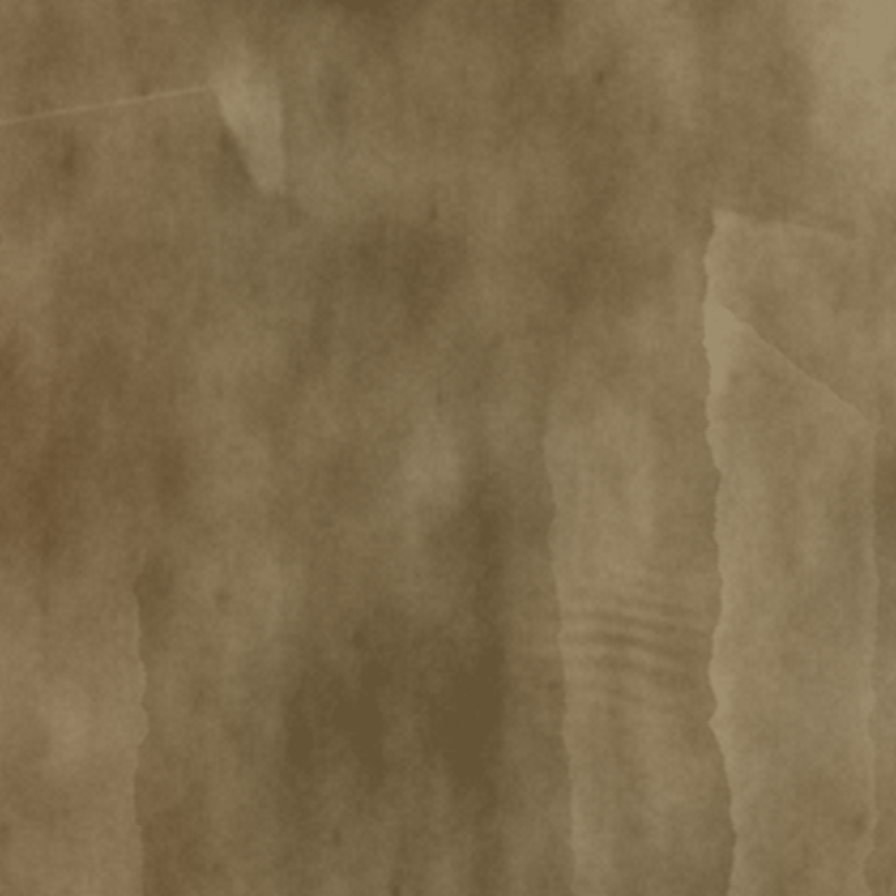
A Shadertoy shader for this texture:

```glsl
#define MID_COLOR vec3(0.500, 0.430, 0.310)
#define TONE_STEP vec3(0.041, 0.042, 0.041)
#define WARM_TINT vec3(0.010, -0.001, -0.004)
#define MEAN_TONE 0.42
#define CONTRAST 1.4
#define MOTTLE 3.4
#define STREAK 1.5
#define CLOUDING 1.5
#define GRAIN 0.42
#define EDGE_SOFT 0.004
#define SPOT_COUNT 22

float hash(vec2 p) {
    vec3 q = fract(vec3(p.xyx) * 0.1031);
    q += dot(q, q.yzx + 33.33);
    return fract((q.x + q.y) * q.z);
}

float noise(vec2 p) {
    vec2 i = floor(p), f = fract(p);
    f = f * f * (3.0 - 2.0 * f);
    return mix(mix(hash(i), hash(i + vec2(1, 0)), f.x),
               mix(hash(i + vec2(0, 1)), hash(i + vec2(1, 1)), f.x), f.y);
}

float fbm(vec2 p) {
    float sum = 0.0, amp = 0.5;
    for (int i = 0; i < 5; i++, amp *= 0.5) {
        sum += amp * noise(p);
        p = mat2(0.96, 0.28, -0.28, 0.96) * p * 2.03 + 17.3;
    }
    return sum - 0.484;
}

float blob(vec2 p, vec2 center, vec2 radius) {
    vec2 d = (p - center) / radius;
    return exp(-dot(d, d));
}

// Ragged sideways wander of a vertical edge
float ragged(float y, float seed) {
    return 0.018 * (noise(vec2(y * 9.0, seed)) - 0.5)
         + 0.026 * fbm(vec2(y * 32.0, seed + 5.0));
}

// Coat that starts sharply at d = 0 and thins out for positive d
float coat(float d, float thinning) {
    return smoothstep(-EDGE_SOFT, EDGE_SOFT, d) * exp(-max(d, 0.0) / thinning);
}

// Broad light and dark zones
float zones(vec2 p) {
    float t = 0.5 * smoothstep(0.55, 0.95, p.x);
    t += 1.0 * blob(p, vec2(0.47, 0.50), vec2(0.07, 0.12));
    t += 0.8 * blob(p, vec2(0.50, 0.31), vec2(0.03, 0.07));
    t += 0.6 * blob(p, vec2(0.43, 0.80), vec2(0.09, 0.13));
    t += 1.4 * blob(p, vec2(1.00, 0.98), vec2(0.14, 0.13));
    t += 0.5 * blob(p, vec2(0.08, 0.25), vec2(0.11, 0.30));
    t -= 0.9 * blob(p, vec2(0.33, 0.14), vec2(0.07, 0.15));
    t -= 1.0 * blob(p, vec2(0.56, 0.22), vec2(0.08, 0.24));
    t -= 1.0 * blob(p, vec2(0.66, 0.74), vec2(0.06, 0.17));
    t -= 0.7 * blob(p, vec2(0.01, 0.62), vec2(0.07, 0.20));
    t -= 0.6 * blob(p, vec2(0.25, 0.67), vec2(0.12, 0.16));
    return t - 1.2 * blob(p, vec2(0.40, 1.00), vec2(0.14, 0.04));
}

// Overlapping coats with torn vertical borders and slanted folds
float layers(vec2 p) {
    float d = p.x - 0.632 + 0.05 * p.y - ragged(p.y, 2.0);
    float t = 0.95 * smoothstep(0.57, 0.48, p.y) * coat(d, 0.16);
    d = p.x - 0.795 - 0.028 * smoothstep(0.25, 0.0, p.y) - ragged(p.y, 8.0);
    float below = smoothstep(0.775, 0.755, p.y + 0.2 * (p.x - 0.79));
    t += below * (1.2 * coat(d, 0.05) - 0.5 * coat(-d, 0.03));
    d = 0.972 + ragged(p.y, 14.0) - p.x;
    t += 0.9 * smoothstep(0.62, 0.50, p.y) * coat(d, 0.03);
    d = 0.158 + ragged(p.y, 21.0) - p.x;
    t += smoothstep(0.45, 0.30, p.y) * (0.6 * coat(d, 0.05) - 0.5 * coat(-d, 0.04));
    float inside = smoothstep(0.79, 0.81, p.x) * smoothstep(0.99, 0.95, p.x);
    float fold = 0.655 - 0.9 * pow(max(p.x - 0.80, 0.0), 1.15) - p.y + ragged(p.x, 3.0);
    float upperFold = 0.766 - 0.22 * (p.x - 0.79) - p.y + 0.5 * ragged(p.x, 6.0);
    return t + inside * (0.9 * coat(fold, 0.03) + 0.6 * coat(upperFold, 0.03));
}

// Tapering drip, thin scratch and slanted wrinkles
float marks(vec2 p) {
    float rise = clamp((p.y - 0.775) / 0.15, 0.0, 1.0);
    float halfWidth = 0.038 * sqrt(rise) + ragged(p.y, 31.0) * 0.4;
    float side = abs(p.x - 0.305 + 0.035 * rise);
    float t = 1.5 * smoothstep(0.007, -0.007, side - halfWidth)
            * smoothstep(0.77, 0.80, p.y) * smoothstep(0.97, 0.87, p.y);
    float scratch = p.y - 0.863 - 0.17 * p.x;
    t += 0.7 * exp(-pow(scratch / 0.004, 2.0)) * smoothstep(0.27, 0.20, p.x);
    float across = p.y + 0.17 * p.x + 0.03 * noise(p * vec2(9.0, 14.0));
    float wrinkle = sin(across * 250.0 + 5.0 * noise(p * 11.0));
    return t + 0.45 * wrinkle * blob(p, vec2(0.70, 0.28), vec2(0.085, 0.07));
}

// Small dark smudges, taller than wide
float smudges(vec2 p) {
    float t = 0.0;
    for (float k = 0.0; k < float(SPOT_COUNT); k++) {
        vec2 center = vec2(hash(vec2(k, 3.7)), hash(vec2(k, 9.2)));
        float size = mix(0.004, 0.010, hash(vec2(k, 5.1)));
        t += mix(0.5, 1.1, hash(vec2(k, 7.4))) * blob(p, center, size * vec2(1.0, 1.7));
    }
    return t;
}

void mainImage(out vec4 fragColor, in vec2 fragCoord) {
    vec2 p = fragCoord / iResolution.xy;
    vec2 warp = 0.05 * vec2(fbm(p * 7.0), fbm(p * 7.0 + 40.0));
    float tone = zones(p + 2.0 * warp) + layers(p) + marks(p) - smudges(p + 0.2 * warp);
    tone += MOTTLE * fbm(p * vec2(7.0, 4.5) + 3.0) + STREAK * fbm(p * vec2(24.0, 3.0) + 60.0);
    tone += CLOUDING * fbm((p + warp) * vec2(26.0, 17.0) + 23.0);
    tone += GRAIN * (noise(p * 210.0) + noise(p * 120.0 + 9.0) - 1.0);
    tone = clamp(CONTRAST * (tone - MEAN_TONE), -2.4, 3.0);
    float warmth = smoothstep(0.35, 0.0, p.x) + fbm(p * 4.0 + 80.0);
    fragColor = vec4(MID_COLOR + TONE_STEP * tone + WARM_TINT * warmth, 1.0);
}
```
